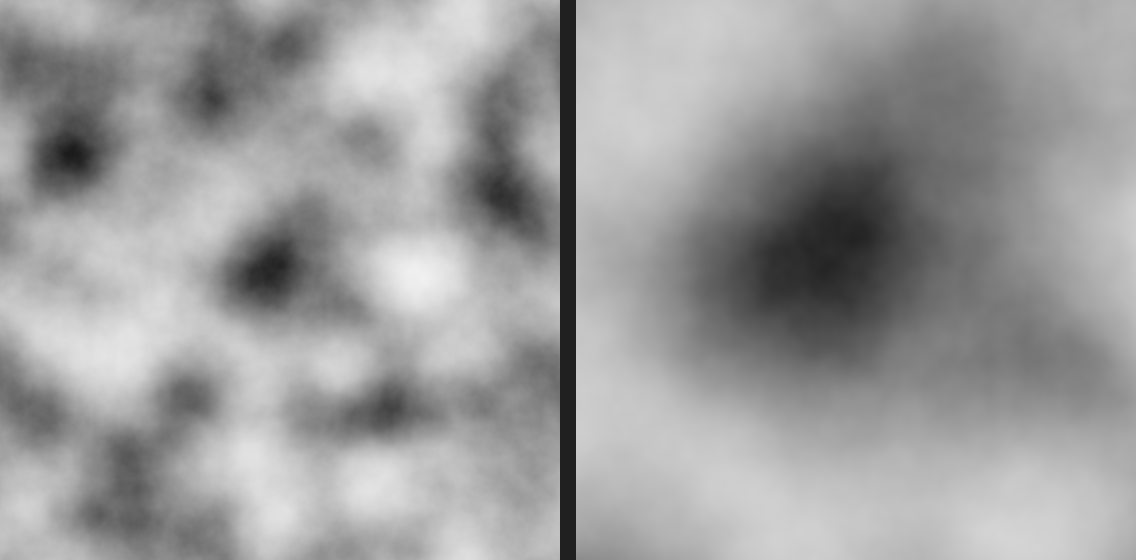
Left: the whole. Right: its middle third, enlarged.
Give the GLSL for this texture, as a three.js fragment shader.

```glsl
// Soft grey clouds that tile: broad shapes are whole-number cosine waves with
// random phases, and finer wisps are wrapping gradient noise in octaves.
// A bent tone curve spreads the lights and gathers the darks into patches.

varying vec2 vUv;

const float TAU = 6.2831853;
const float SEED = 17.0;
const int MAX_WAVES = 6;            // highest wave count across the canvas
const float WAVE_RADIUS = 6.5;      // round cut-off keeps directions equal
const float PEAK_CUBED = 8.0;       // cube of the strongest wave count
const int WISP_OCTAVES = 5;
const float WISP_PERIOD = 9.0;      // cells across in the first octave
const float WISP_STRENGTH = 0.9;
const float WISP_GAIN = 0.5;
const float FIELD_SPREAD = 1.035;   // spread of waves and wisps together
const float MID_GREY = 0.652;
const float CONTRAST = 0.143;
const float DARK_BEND = 0.016;      // deepens darks, flattens lights

float hash(vec2 p) {
  vec3 q = fract(vec3(p.xyx + SEED) * vec3(0.1031, 0.1030, 0.0973));
  q += dot(q, q.yzx + 33.33);
  return fract((q.x + q.y) * q.z);
}

// Broad shapes, scaled to zero mean and unit spread.
float broadClouds(vec2 uv) {
  float sum = 0.0;
  float power = 0.0;
  for (int y = 0; y <= MAX_WAVES; y++) {
    for (int x = -MAX_WAVES; x <= MAX_WAVES; x++) {
      vec2 wave = vec2(float(x), float(y));
      float k = length(wave);
      bool mirrored = y == 0 && x <= 0;
      if (!mirrored && k < WAVE_RADIUS) {
        float amplitude = k / (k * k * k + PEAK_CUBED);
        float phase = hash(wave + 40.0);
        sum += amplitude * cos(TAU * (dot(wave, uv) + phase));
        power += 0.5 * amplitude * amplitude;
      }
    }
  }
  return sum / sqrt(power);
}

float cornerSlope(vec2 cell, vec2 offset, float period) {
  float angle = TAU * hash(mod(cell, period) + period * 3.0);
  return dot(vec2(cos(angle), sin(angle)), offset);
}

float gradientNoise(vec2 p, float period) {
  vec2 cell = floor(p);
  vec2 f = p - cell;
  vec2 fade = f * f * f * (f * (f * 6.0 - 15.0) + 10.0);
  vec2 right = vec2(1.0, 0.0);
  vec2 up = vec2(0.0, 1.0);
  float low = mix(cornerSlope(cell, f, period),
                  cornerSlope(cell + right, f - right, period), fade.x);
  float high = mix(cornerSlope(cell + up, f - up, period),
                   cornerSlope(cell + 1.0, f - 1.0, period), fade.x);
  return mix(low, high, fade.y);
}

float fineWisps(vec2 uv) {
  float sum = 0.0;
  float amplitude = WISP_STRENGTH;
  float period = WISP_PERIOD;
  for (int i = 0; i < WISP_OCTAVES; i++) {
    sum += amplitude * gradientNoise(uv * period, period);
    amplitude *= WISP_GAIN;
    period *= 2.0;
  }
  return sum;
}

void main() {
  float field = (broadClouds(vUv) + fineWisps(vUv)) / FIELD_SPREAD;
  float grey = MID_GREY + CONTRAST * field - DARK_BEND * field * field;
  gl_FragColor = vec4(vec3(clamp(grey, 0.0, 1.0)), 1.0);
}
```
